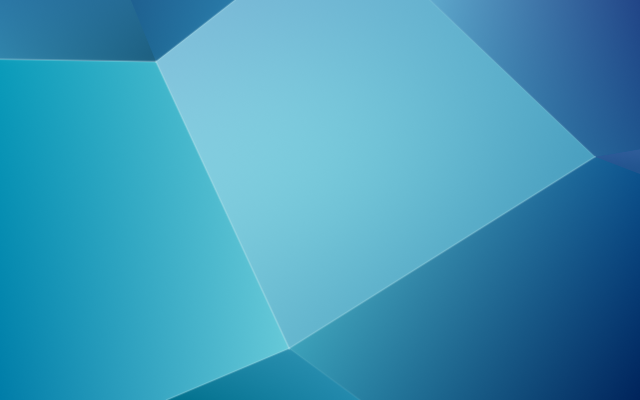
A Shadertoy shader for this background:

```glsl
// Large faceted planes in turquoise and deep blue, with thin lit creases.

// Signed distance to the line a-b, positive on its left side
float side(vec2 p, vec2 a, vec2 b) {
    vec2 d = normalize(b - a);
    return dot(p - a, vec2(-d.y, d.x));
}

float segmentDistance(vec2 p, vec2 a, vec2 b) {
    vec2 d = b - a;
    return length(p - a - d * clamp(dot(p - a, d) / dot(d, d), 0.0, 1.0));
}

// Four-corner gradient over the box lo-hi
vec3 gradient(vec2 p, vec2 lo, vec2 hi, vec3 bottomLeft, vec3 bottomRight, vec3 topLeft, vec3 topRight) {
    vec2 t = clamp((p - lo) / (hi - lo), 0.0, 1.0);
    return mix(mix(bottomLeft, bottomRight, t.x), mix(topLeft, topRight, t.x), t.y);
}

float cover(float d, float pixel) {
    return smoothstep(-0.6 * pixel, 0.6 * pixel, d);
}

// Thin highlight with a faint halo
float crease(vec2 p, vec2 a, vec2 b, float pixel) {
    float d = segmentDistance(p, a, b);
    return 1.0 - smoothstep(0.0, 0.0015 + pixel, d) + 0.12 * exp(-d * 180.0);
}

float hash(vec2 p) {
    return fract(sin(dot(p, vec2(12.9898, 78.233))) * 43758.5453);
}

void mainImage(out vec4 fragColor, in vec2 fragCoord) {
    float pixel = 1.0 / iResolution.y;
    vec2 p = fragCoord * pixel;
    float right = iResolution.x * pixel;

    // Inner corners, then the points where creases leave the canvas
    vec2 upper = vec2(0.390, 0.846), lower = vec2(0.723, 0.129), east = vec2(1.4875, 0.608);
    vec2 leftEnd = vec2(0.0, 0.852), topA = vec2(0.327, 1.0), topB = vec2(0.5875, 1.0);
    vec2 topC = vec2(1.075, 1.0), rightA = vec2(1.6, 0.627), rightB = vec2(1.6, 0.565);
    vec2 bottomA = vec2(0.4167, 0.0), bottomB = vec2(0.900, 0.0);

    // Central plane with a broad pale glow
    vec3 color = gradient(p, vec2(0.39, 0.13), vec2(1.49, 1.0),
        vec3(0.45, 0.76, 0.84), vec3(0.20, 0.53, 0.69),
        vec3(0.47, 0.70, 0.83), vec3(0.31, 0.64, 0.77));
    vec2 glow = (p - vec2(0.8, 0.62)) / vec2(0.6, 0.4);
    color += vec3(0.085, 0.11, 0.06) * exp(-dot(glow, glow));

    // Lower right plane
    vec3 facet = gradient(p, vec2(0.72, 0.0), vec2(right, 0.6),
        vec3(0.19, 0.59, 0.70), vec3(0.0, 0.14, 0.36),
        vec3(0.40, 0.80, 0.84), vec3(0.05, 0.33, 0.56));
    color = mix(color, facet, cover(side(p, east, lower), pixel));

    // Left plane
    facet = gradient(p, vec2(0.0), vec2(0.73, 0.85),
        vec3(0.0, 0.49, 0.66), vec3(0.40, 0.79, 0.85),
        vec3(0.04, 0.61, 0.73), vec3(0.42, 0.80, 0.85));
    color = mix(color, facet, cover(side(p, lower, upper), pixel));

    // Bottom wedge
    facet = gradient(p, vec2(0.42, 0.0), vec2(0.90, 0.13),
        vec3(0.0, 0.44, 0.55), vec3(0.14, 0.54, 0.68),
        vec3(0.10, 0.52, 0.64), vec3(0.19, 0.58, 0.71));
    color = mix(color, facet, cover(min(side(p, lower, bottomA), side(p, bottomB, lower)), pixel));

    // Top wedge, then the upper left plane over it
    float aboveLeft = side(p, leftEnd, upper);
    facet = gradient(p, vec2(0.33, 0.85), vec2(0.59, 1.0),
        vec3(0.11, 0.39, 0.56), vec3(0.17, 0.51, 0.69),
        vec3(0.12, 0.38, 0.57), vec3(0.16, 0.48, 0.66));
    color = mix(color, facet, cover(min(aboveLeft, side(p, upper, topB)), pixel));
    facet = gradient(p, vec2(0.0, 0.85), vec2(0.39, 1.0),
        vec3(0.19, 0.52, 0.67), vec3(0.11, 0.37, 0.50),
        vec3(0.17, 0.47, 0.65), vec3(0.14, 0.41, 0.57));
    color = mix(color, facet, cover(min(aboveLeft, side(p, upper, topA)), pixel));

    // Upper right plane and the narrow wedge below it
    facet = gradient(p, vec2(1.075, 0.61), vec2(right, 1.0),
        vec3(0.27, 0.60, 0.74), vec3(0.12, 0.34, 0.56),
        vec3(0.37, 0.66, 0.80), vec3(0.13, 0.27, 0.53));
    color = mix(color, facet, cover(min(side(p, topC, east), side(p, east, rightA)), pixel));
    facet = mix(vec3(0.13, 0.33, 0.56), vec3(0.18, 0.36, 0.60), smoothstep(0.57, 0.63, p.y));
    color = mix(color, facet, cover(min(side(p, rightA, east), side(p, east, rightB)), pixel));

    // Lit creases
    float light = 0.38 * crease(p, upper, lower, pixel)
        + 0.28 * crease(p, lower, east, pixel)
        + 0.30 * crease(p, upper, topB, pixel)
        + 0.32 * crease(p, leftEnd, upper, pixel)
        + 0.28 * crease(p, lower, bottomA, pixel)
        + 0.12 * crease(p, topC, east, pixel)
        + 0.08 * crease(p, lower, bottomB, pixel);
    color = mix(color, vec3(0.72, 0.90, 0.93), min(light, 0.6));

    // Slight dither against banding
    color += (hash(fragCoord) - 0.5) / 255.0;
    fragColor = vec4(color, 1.0);
}
```
